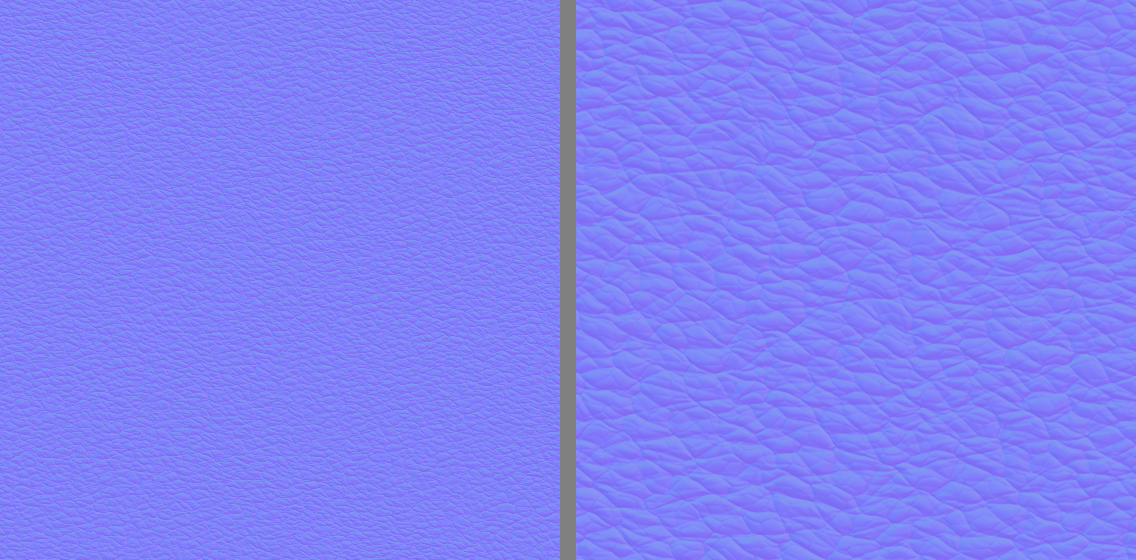
Left, the full canvas; right, a detail of the centre.
Give the GLSL for this texture map, as a three.js fragment shader.

```glsl
// Tangent-space normal map of fine leather with crossing, mostly horizontal creases.
varying vec2 vUv;

// Cells across and up, tilt in radians and depth of each grain layer
const vec2 LONG_CELLS = vec2(20.0, 70.0);
const vec2 PAD_CELLS = vec2(42.0, 90.0);
const vec2 FINE_CELLS = vec2(80.0, 145.0);
const float LONG_TILT = 0.17;
const float PAD_TILT = -0.36;
const float FINE_TILT = -0.06;
const float LONG_DEPTH = 0.20;
const float PAD_DEPTH = 0.22;
const float FINE_DEPTH = 0.075;

const float CREASE_WIDTH = 0.4;   // groove width within a cell
const float DOME = 0.6;           // roundness of the pads
const float JITTER = 0.88;        // irregularity of the cell centres
const float RELIEF = 0.0130;      // slope to tilt
const float SIDE_RELIEF = 0.55;   // share of the sideways slope kept
const float TILT_RANGE = 0.102;   // largest channel offset
const float SAMPLE_STEP = 0.0013; // slope sampling distance

const vec2 FLAT_RG = vec2(0.503, 0.505);
const float FLAT_BLUE = 0.983;
const float BLUE_FALLOFF = 4.5;

vec2 hash2(vec2 cell) {
  vec3 p = fract(cell.xyx * vec3(0.1031, 0.1030, 0.0973));
  p += dot(p, p.yzx + 33.33);
  return fract((p.xx + p.yz) * p.zy);
}

vec2 rotate(vec2 p, float angle) {
  float c = cos(angle);
  float s = sin(angle);
  return vec2(c * p.x + s * p.y, c * p.y - s * p.x);
}

// Cellular depth: even grooves along cell borders around slightly domed pads
float creaseDepth(vec2 p) {
  vec2 cell = floor(p);
  vec2 local = p - cell;
  float nearest = 9.0;
  float second = 9.0;
  for (int j = -1; j <= 1; j++) {
    for (int i = -1; i <= 1; i++) {
      vec2 offset = vec2(float(i), float(j));
      vec2 d = offset + 0.5 + JITTER * (hash2(cell + offset) - 0.5) - local;
      float dist = dot(d, d);
      second = min(second, max(nearest, dist));
      nearest = min(nearest, dist);
    }
  }
  return exp((nearest - second) / CREASE_WIDTH) + DOME * nearest;
}

// Layered sines bend the grain from gentle sweeps to small kinks
vec2 warp(vec2 p) {
  vec2 q = p;
  q.y += 0.007 * sin(9.0 * p.x + 6.0 * p.y + 1.5 * sin(7.0 * p.y));
  q.y += 0.002 * sin(33.0 * p.x - 23.0 * p.y + 1.7 * sin(19.0 * p.x + 3.0));
  q.x += 0.002 * sin(41.0 * p.y + 13.0 * p.x);
  q.y += 0.0010 * sin(101.0 * p.x + 61.0 * p.y + 2.0 * sin(47.0 * p.y));
  q.y += 0.0006 * sin(223.0 * p.x - 127.0 * p.y + 2.0 * sin(71.0 * p.x));
  return q;
}

float leatherDepth(vec2 uv) {
  vec2 p = warp(uv);
  float depth = LONG_DEPTH * creaseDepth(rotate(p, LONG_TILT) * LONG_CELLS + 23.0);
  depth += PAD_DEPTH * creaseDepth(rotate(p, PAD_TILT) * PAD_CELLS + 61.0);
  depth += FINE_DEPTH * creaseDepth(rotate(p, FINE_TILT) * FINE_CELLS + 97.0);
  return depth;
}

void main() {
  // Slope of the surface by finite differences
  float here = leatherDepth(vUv);
  vec2 slope = vec2(leatherDepth(vUv + vec2(SAMPLE_STEP, 0.0)),
                    leatherDepth(vUv + vec2(0.0, SAMPLE_STEP))) - here;
  slope *= vec2(SIDE_RELIEF, 1.0) * RELIEF / SAMPLE_STEP;

  // Soft limit on tilt, then encode it as colour
  vec2 tilt = TILT_RANGE * slope / sqrt(1.0 + dot(slope, slope));
  float blue = FLAT_BLUE - BLUE_FALLOFF * dot(tilt, tilt);
  gl_FragColor = vec4(FLAT_RG + tilt, blue, 1.0);
}
```
